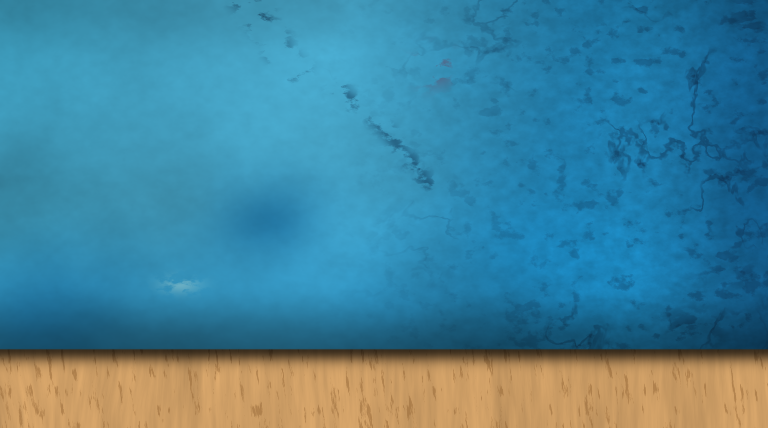
A WebGL 2 fragment shader for this background:

```glsl
#version 300 es
precision highp float;

uniform vec2 u_resolution;
out vec4 outColor;

const float LEDGE = 0.184;
const float SHADOW_DEPTH = 0.028;
const float GRAIN_STRENGTH = 0.16;
const float CRACK_STRENGTH = 0.62;
const vec3 TEAL = vec3(0.20, 0.53, 0.64);
const vec3 PALE_BLUE = vec3(0.27, 0.63, 0.76);
const vec3 MID_BLUE = vec3(0.12, 0.49, 0.68);
const vec3 DEEP_BLUE = vec3(0.06, 0.31, 0.48);
const vec3 VIVID_BLUE = vec3(0.10, 0.53, 0.75);
const vec3 STAIN = vec3(0.09, 0.40, 0.58);
const vec3 CRACK = vec3(0.05, 0.17, 0.29);
const vec3 RUST = vec3(0.36, 0.32, 0.44);
const vec3 CHALK = vec3(0.50, 0.73, 0.78);
const vec3 WOOD = vec3(0.80, 0.615, 0.395);
const vec3 WOOD_DARK = vec3(0.58, 0.40, 0.21);

float hash(vec2 p) {
    vec3 q = fract(p.xyx * 0.1031);
    q += dot(q, q.yzx + 33.33);
    return fract((q.x + q.y) * q.z);
}

float noise(vec2 p) {
    vec2 i = floor(p), f = fract(p);
    f = f * f * (3.0 - 2.0 * f);
    return mix(mix(hash(i), hash(i + vec2(1, 0)), f.x),
               mix(hash(i + vec2(0, 1)), hash(i + vec2(1, 1)), f.x), f.y);
}

float fbm(vec2 p) {
    float sum = 0.0, amp = 0.5;
    for (int i = 0; i < 5; i++) {
        sum += amp * noise(p);
        p = mat2(1.6, 1.2, -1.2, 1.6) * p + 7.3;
        amp *= 0.5;
    }
    return sum;
}

// Soft elliptical spot
float spot(vec2 p, vec2 center, vec2 radius) {
    vec2 d = (p - center) / radius;
    return exp(-dot(d, d));
}

// Soft band around a line segment
float streak(vec2 p, vec2 a, vec2 b, float width) {
    vec2 ab = b - a;
    float t = clamp(dot(p - a, ab) / dot(ab, ab), 0.0, 1.0);
    float d = length(p - a - ab * t) / width;
    return exp(-d * d);
}

vec3 paintedWall(vec2 uv, vec2 p) {
    float cloud = fbm(p * vec2(2.6, 3.6) + 3.0) - 0.48;
    vec2 w = uv + 0.08 * vec2(cloud, fbm(p * 5.0 + 11.0) - 0.48);

    // Broad colour fields
    vec3 col = mix(PALE_BLUE, MID_BLUE, smoothstep(0.40, 0.78, w.x + 0.08 * (0.6 - uv.y)));
    col = mix(col, TEAL, 0.85 * spot(w, vec2(0.0, 1.0), vec2(0.22, 0.32)));
    col = mix(col, TEAL, 0.5 * spot(w, vec2(0.0, 0.45), vec2(0.15, 0.30)));
    col = mix(col, MID_BLUE, 0.55 * smoothstep(0.55, 0.25, w.y));
    col = mix(col, VIVID_BLUE, 0.75 * spot(w, vec2(0.78, 0.38), vec2(0.16, 0.17)));
    col = mix(col, DEEP_BLUE, 0.85 * smoothstep(0.80, 1.04, w.x));

    // Stains
    col = mix(col, STAIN, 0.72 * spot(w, vec2(0.355, 0.48), vec2(0.085, 0.10)));
    col = mix(col, STAIN, 0.6 * spot(w, vec2(0.07, 0.26), vec2(0.09, 0.13)));
    col = mix(col, DEEP_BLUE, 0.45 * spot(w, vec2(0.99, 0.62), vec2(0.06, 0.24)));
    col *= 1.0 + 0.32 * cloud;

    // Rough plaster, heavier towards the right
    float rough = smoothstep(0.35, 0.95, uv.x);
    col *= 1.0 + (0.06 + 0.20 * rough) * (fbm(p * vec2(45.0, 60.0)) - 0.48);
    float vein = 1.0 - abs(2.0 * fbm(p * 13.0 + 2.0 * cloud) - 0.96);
    float patches = smoothstep(0.46, 0.66, fbm(p * 6.0 + 21.0));
    float veins = smoothstep(0.90, 0.99, vein) * patches * rough;
    float flecks = smoothstep(0.58, 0.74, fbm(p * vec2(32.0, 42.0) + 5.0)) * rough;
    col = mix(col, CRACK, 0.42 * veins + 0.32 * flecks);

    // Broken scuffs and cracked corners
    float scuff = streak(w, vec2(0.325, 0.99), vec2(0.40, 0.84), 0.018);
    scuff += 0.75 * streak(w, vec2(0.455, 0.79), vec2(0.55, 0.58), 0.015);
    scuff += 0.8 * spot(uv, vec2(0.95, 0.36), vec2(0.04, 0.025));
    scuff += 0.8 * spot(uv, vec2(0.90, 0.23), vec2(0.035, 0.04));
    scuff += 0.7 * spot(uv, vec2(0.98, 0.96), vec2(0.03, 0.06));
    float chips = smoothstep(0.50, 0.66, fbm(p * vec2(28.0, 48.0) + 17.0));
    col = mix(col, CRACK, CRACK_STRENGTH * chips * min(scuff, 1.0));
    col = mix(col, RUST, 0.8 * chips * spot(uv, vec2(0.567, 0.84), vec2(0.025, 0.04)));
    col = mix(col, CHALK, 0.7 * chips * spot(uv, vec2(0.235, 0.335), vec2(0.025, 0.02)));

    // Falloff above the ledge and at the top
    col *= mix(0.60, 1.0, smoothstep(LEDGE - 0.01, LEDGE + 0.16, uv.y));
    return col * (1.0 - 0.10 * smoothstep(0.85, 1.0, uv.y));
}

vec3 woodBoard(vec2 p) {
    float sway = 0.03 * noise(p * vec2(4.0, 6.0));
    float broad = fbm(vec2((p.x + sway) * 11.0, p.y * 2.0));
    float fiber = fbm(vec2((p.x + sway) * 90.0, p.y * 9.0));
    float pores = smoothstep(0.60, 0.76, fbm(vec2(p.x * 120.0 + p.y * 14.0, p.y * 24.0)));
    vec3 col = WOOD * (1.0 + GRAIN_STRENGTH * (broad + fiber - 0.96));
    col = mix(col, WOOD_DARK, 0.5 * pores);

    // Contact shadow under the ledge
    float depth = max(LEDGE - p.y, 0.0) / SHADOW_DEPTH;
    return col * (1.0 - 0.72 * exp(-depth * depth));
}

void main() {
    vec2 uv = gl_FragCoord.xy / u_resolution;
    vec2 p = vec2(uv.x * u_resolution.x / u_resolution.y, uv.y);
    float pixel = 1.0 / u_resolution.y;
    float wall = smoothstep(-pixel, pixel, uv.y - LEDGE);
    outColor = vec4(mix(woodBoard(p), paintedWall(uv, p), wall), 1.0);
}
```
